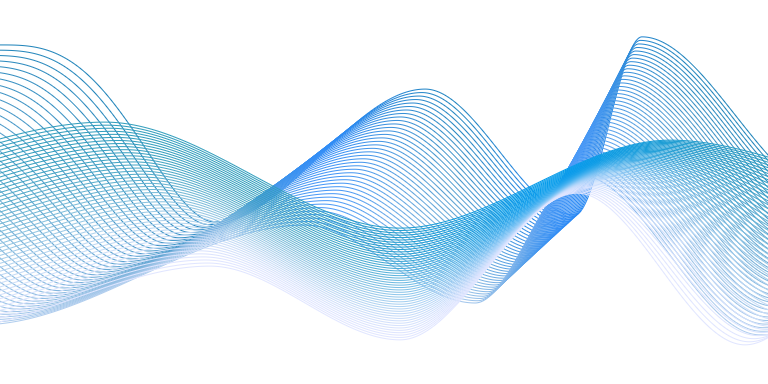
Reproduce this background procedurally as a Shadertoy shader.

```glsl
// Two ribbons of fine blue lines waving over a white ground.
// Each ribbon blends a first wave into a last one by moving its crests and
// troughs; every blended wave is stroked with antialiased coverage.

#define RIBBON_LINES 48
#define VEIL_LINES 40
#define LINE_WIDTH 0.0027
#define VEIL_SKEW 1.5
#define STEEL vec3(0.13, 0.52, 0.73)
#define VIVID vec3(0.15, 0.53, 0.96)
#define TEAL vec3(0.20, 0.62, 0.74)
#define AZURE vec3(0.02, 0.61, 0.92)
#define LAVENDER vec3(0.88, 0.90, 1.00)

const int KNOTS = 6;

// Crests and troughs in units of the canvas height
const vec2 RIBBON_FIRST[KNOTS] = vec2[KNOTS](
    vec2(-0.495, 0.531), vec2(0.273, 0.682), vec2(1.042, 0.406),
    vec2(1.745, 0.635), vec2(2.474, 0.479), vec2(3.2, 0.7));
const vec2 RIBBON_LAST[KNOTS] = vec2[KNOTS](
    vec2(-0.156, 0.141), vec2(0.547, 0.307), vec2(1.042, 0.115),
    vec2(1.503, 0.497), vec2(1.940, 0.102), vec2(2.4, 0.5));
const vec2 VEIL_FIRST[KNOTS] = vec2[KNOTS](
    vec2(0.0, 0.883), vec2(0.560, 0.422), vec2(1.107, 0.768),
    vec2(1.497, 0.440), vec2(1.672, 0.904), vec2(2.161, 0.492));
const vec2 VEIL_LAST[KNOTS] = vec2[KNOTS](
    vec2(-0.651, 0.349), vec2(-0.052, 0.154), vec2(0.794, 0.414),
    vec2(1.237, 0.211), vec2(1.510, 0.544), vec2(1.979, 0.128));

// Height and slope at x of the wave blended by k; skew bends its first span
vec2 wave(float x, vec2 first[KNOTS], vec2 last[KNOTS], float k, float skew) {
    vec2 a = mix(first[0], last[0], k);
    vec2 result = vec2(a.y, 0.0);
    for (int i = 1; i < KNOTS; i++) {
        if (x <= a.x) break;
        vec2 b = mix(first[i], last[i], k);
        vec2 span = b - a;
        float t = min((x - a.x) / span.x, 1.0);
        float bend = i == 1 ? skew : 1.0;
        float s = pow(t, bend);
        float rate = bend * pow(t, bend - 1.0) * 6.0 * s * (1.0 - s);
        result += span.y * vec2(s * s * (3.0 - 2.0 * s), rate / span.x);
        a = b;
    }
    return result;
}

// Share of a pixel covered by a line at the wave
float stroke(float y, vec2 curve, float pixel) {
    float d = abs(y - curve.x) * inversesqrt(1.0 + curve.y * curve.y);
    float halfWidth = 0.5 * LINE_WIDTH;
    float upper = min(d + halfWidth, 0.5 * pixel);
    float lower = max(d - halfWidth, -0.5 * pixel);
    return clamp((upper - lower) / pixel, 0.0, 1.0);
}

// Soft bump of colour around a centre
float bump(float x, float centre, float radius) {
    float q = (x - centre) / radius;
    return exp(-q * q);
}

void mainImage(out vec4 fragColor, in vec2 fragCoord) {
    float pixel = 1.0 / iResolution.y;
    vec2 p = fragCoord * pixel;
    p.x *= 2.0 * iResolution.y / iResolution.x;
    vec3 color = vec3(1.0);

    // Tall veil behind, vivid where its lines gather into folds
    float folds = max(bump(p.x, 0.84, 0.22), bump(p.x, 1.48, 0.19));
    vec3 veilInk = mix(STEEL, VIVID, folds);
    for (int i = 0; i < VEIL_LINES; i++) {
        float k = float(i) / float(VEIL_LINES - 1);
        vec2 curve = wave(p.x, VEIL_FIRST, VEIL_LAST, k, VEIL_SKEW);
        float fade = k * mix(0.75, 0.25, folds);
        color = mix(color, mix(veilInk, LAVENDER, fade), stroke(p.y, curve, pixel));
    }

    // Low ribbon in front, fading to lavender along its lower edge
    vec3 ribbonInk = mix(TEAL, AZURE, bump(p.x, 1.42, 0.38));
    for (int i = 0; i < RIBBON_LINES; i++) {
        float k = float(i) / float(RIBBON_LINES - 1);
        vec2 curve = wave(p.x, RIBBON_FIRST, RIBBON_LAST, k, 1.0);
        vec3 ink = mix(ribbonInk, LAVENDER, smoothstep(0.1, 1.0, k));
        color = mix(color, ink, stroke(p.y, curve, pixel));
    }

    fragColor = vec4(color, 1.0);
}
```
